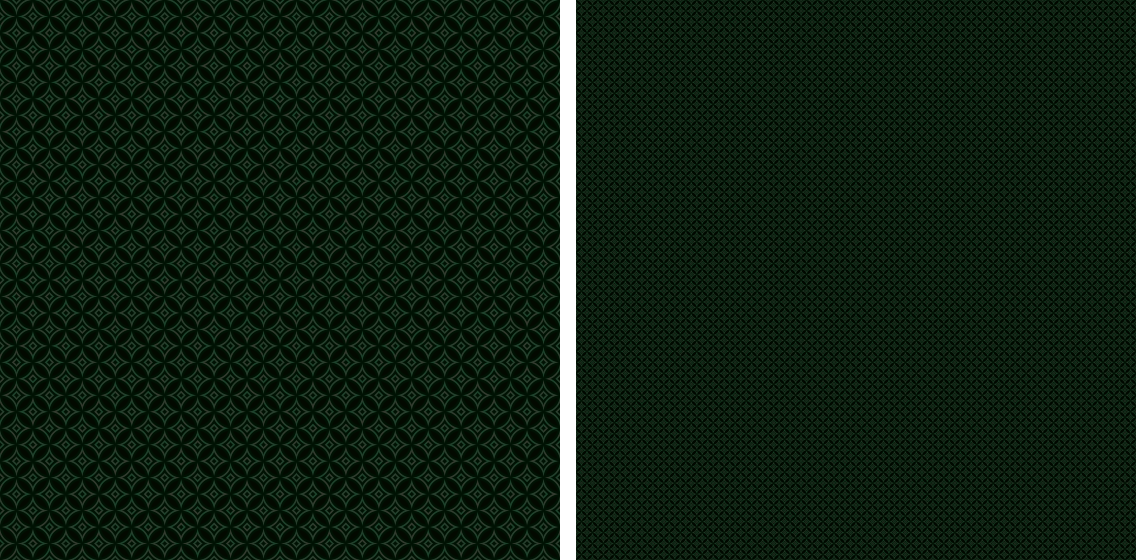
Left: one tile. Right: repeated 3 by 3.
Write a three.js fragment shader that draws this pattern.

```glsl
// Dark green lattice of interlaced circles: black petals, outlined concave stars, small diamonds.
varying vec2 vUv;

const float REPEATS = 17.0;
const float TAU = 6.2831853;

// Soft stroke around the zero line of a distance, in repeat units
float stroke(float dist) {
  return 1.0 - smoothstep(0.006, 0.042, abs(dist));
}

// Fine mottling of hue; whole frequencies keep it seamless
float mottle(vec2 uv) {
  vec2 t = uv * TAU;
  return 0.5 + 0.25 * sin(41.0 * t.x + 2.0 * sin(23.0 * t.y))
             + 0.25 * sin(47.0 * t.y + 2.0 * sin(29.0 * t.x));
}

void main() {
  // Diagonal cells, one star in each
  vec2 grid = vUv * REPEATS;
  vec2 local = fract(vec2(grid.x + grid.y, grid.x - grid.y)) - 0.5;

  // Offset from the star center on upright axes, folded to one quarter
  vec2 p = 0.5 * abs(vec2(local.x + local.y, local.x - local.y));

  // Positive inside the star, negative inside the petals
  float star = length(p - 0.5) - 0.5;
  float diamond = (p.x + p.y - 0.105) * 0.7071;

  // Black petal hearts with a greener rim and star ground
  vec3 color = mix(vec3(0.01, 0.037, 0.0), vec3(0.0, 0.07, 0.012),
                   smoothstep(-0.1, -0.04, star));

  // Outlines fade out before the dark knots where petal tips meet
  float knotDistance = 0.5 - max(p.x, p.y);
  float outline = stroke(star - 0.022) * smoothstep(0.015, 0.11, knotDistance);
  float line = max(outline, stroke(diamond));

  // Thread hue varies at nearly even lightness
  vec3 thread = mix(vec3(0.11, 0.26, 0.17), vec3(0.205, 0.23, 0.185), mottle(vUv));
  color = mix(color, thread, line);

  gl_FragColor = vec4(color, 1.0);
}
```
